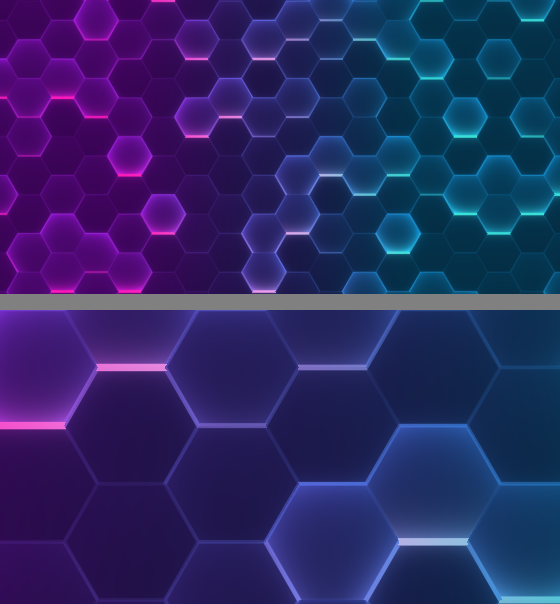
Top: the whole. Bottom: its middle third, enlarged.
Write a WebGL 1 fragment shader that draws this background.

```glsl
precision highp float;
uniform vec2 u_resolution;

float hash(vec2 p) {
  vec3 q = fract(p.xyx * 0.1031);
  q += dot(q, q.yzx + 33.33);
  return fract((q.x + q.y) * q.z);
}

// Blend of three colours from left to right
vec3 ramp(vec3 left, vec3 middle, vec3 right, float x) {
  vec3 c = mix(left, middle, smoothstep(0.2, 0.5, x));
  return mix(c, right, smoothstep(0.46, 0.76, x));
}

// Centre of the flat-topped hexagon around p, with a row pitch of 1
vec2 hexCentre(vec2 p) {
  vec2 s = vec2(1.7320508, 1.0);
  vec2 a = s * floor(p / s + 0.5);
  vec2 b = s * (floor(p / s) + 0.5);
  return distance(p, a) < distance(p, b) ? a : b;
}

// How strongly a tile is lit; many stay dark
float tileLight(vec2 centre) {
  float h = hash(floor(centre / vec2(0.8660254, 0.5) + 0.5) + 40.0);
  return pow(smoothstep(0.25, 1.0, h), 1.4);
}

void main() {
  float x = gl_FragCoord.x / u_resolution.x;
  vec2 p = (gl_FragCoord.xy / u_resolution.y - vec2(1.012, 0.272)) / 0.1318;
  float pixel = 1.0 / (0.1318 * u_resolution.y);

  vec3 base = ramp(vec3(0.25, 0.015, 0.37), vec3(0.12, 0.085, 0.30), vec3(0.015, 0.20, 0.30), x);
  vec3 cool = ramp(vec3(0.60, 0.12, 0.84), vec3(0.37, 0.42, 0.90), vec3(0.08, 0.55, 0.80), x);
  vec3 hot = ramp(vec3(1.0, 0.10, 0.72), vec3(0.92, 0.62, 0.92), vec3(0.22, 0.88, 0.84), x);

  vec2 centre = hexCentre(p);
  vec2 local = p - centre;
  float own = tileLight(centre);

  // Tile face, a little brighter toward the top
  vec3 color = base * (0.94 + 0.12 * local.y) + cool * own * (0.10 + 0.06 * local.y);

  vec3 lineColor = vec3(0.0);
  float lineCover = 0.0;
  for (int i = 0; i < 6; i++) {
    float angle = radians(30.0 + 60.0 * float(i));
    vec2 normal = vec2(cos(angle), sin(angle));
    float d = max(0.5 - dot(local, normal), 0.0);
    float other = tileLight(centre + normal);
    float delta = abs(own - other);

    // Edges below the brighter tile turn hot
    float down = max(own > other ? -normal.y : normal.y, 0.0);
    float heat = down * down * smoothstep(0.15, 0.75, delta);
    vec3 light = mix(cool, hot, heat);

    // Uneven strength per edge, fading upward along it
    vec2 mid = centre + 0.5 * normal;
    float vary = 0.5 + 0.7 * hash(floor(mid / vec2(0.4330127, 0.25) + 0.5) + 90.0);
    vary *= 1.0 - 0.9 * (p.y - mid.y) * abs(normal.x);

    // Wide glow within the lit tile, short spill onto the darker one
    float glow = own > other ? 0.30 * exp(-7.0 * d) : 0.15 * exp(-12.0 * d);
    color += light * glow * delta * vary * (1.0 + 0.9 * heat);

    float width = 0.016 + 0.016 * heat;
    float line = 1.0 - smoothstep(width - 0.7 * pixel, width + 0.7 * pixel, d);
    float cover = line * clamp((0.14 + 0.85 * delta) * vary + 0.3 * heat, 0.0, 1.0);
    if (cover > lineCover) {
      lineCover = cover;
      lineColor = light;
    }
  }
  color = mix(color, lineColor, lineCover);
  gl_FragColor = vec4(clamp(color, 0.0, 1.0), 1.0);
}
```
